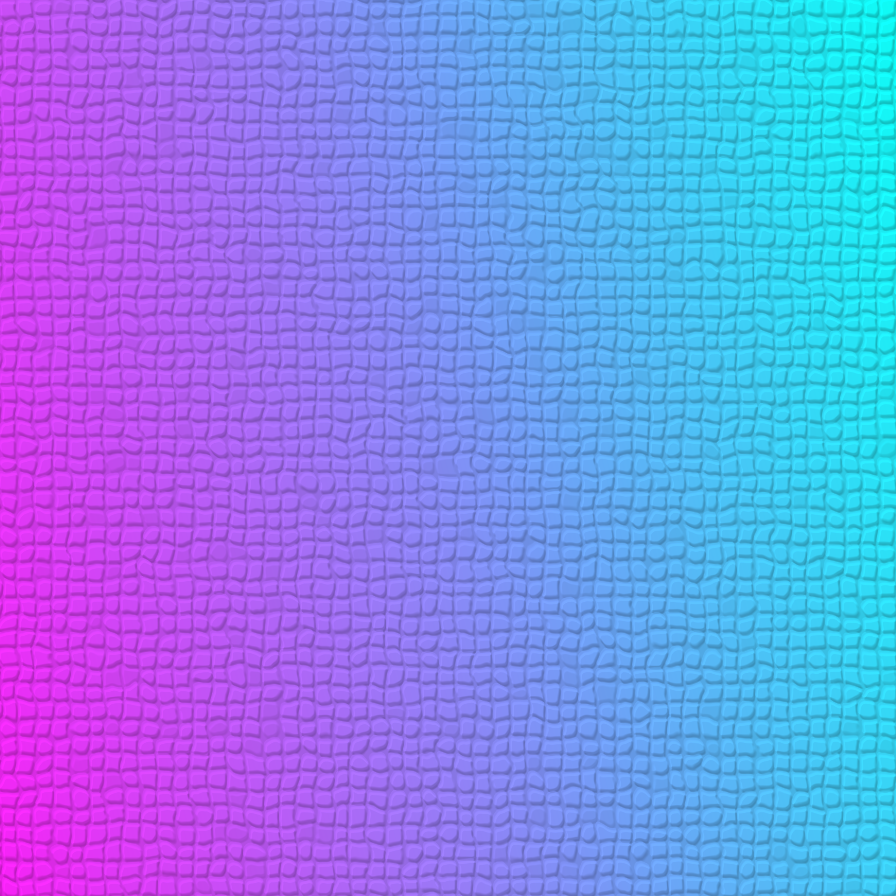
This background is drawn by a WebGL 1 fragment shader. Its source:

```glsl
precision highp float;
// Embossed grid of wobbly tiles over a diagonal magenta to cyan gradient.

uniform vec2 u_resolution;

const vec3 MAGENTA = vec3(0.97, 0.13, 0.965);
const vec3 CYAN = vec3(0.05, 0.99, 0.965);
const vec2 GRADIENT_AXIS = vec2(0.8, 0.2);

const float TILES = 51.0;         // tiles across the canvas
const float WOBBLE = 0.42;        // bend of the grid lines, in tiles
const float FINE_WOBBLE = 0.16;   // raggedness of the grid lines, in tiles
const float GROOVE = 0.045;       // half width of a groove, in tiles
const float SOFTNESS = 0.09;      // slope of a tile edge, in tiles
const float SUNKEN_SHARE = 0.06;  // part of the tiles lying lower
const vec2 LIGHT_STEP = vec2(-0.05, 0.12);
const float RELIEF = 0.17;
const float GROOVE_SHADE = 0.075;

float hash(vec2 p) {
  return fract(sin(dot(p, vec2(127.1, 311.7))) * 43758.5453);
}

float noise(vec2 p) {
  vec2 i = floor(p);
  vec2 f = fract(p);
  f = f * f * (3.0 - 2.0 * f);
  float low = mix(hash(i), hash(i + vec2(1.0, 0.0)), f.x);
  float high = mix(hash(i + vec2(0.0, 1.0)), hash(i + vec2(1.0)), f.x);
  return mix(low, high, f.y);
}

vec2 noisePair(vec2 p) {
  return vec2(noise(p), noise(p + vec2(37.2, 91.7))) - 0.5;
}

float roundedBox(vec2 p, float halfSize, float radius) {
  vec2 q = abs(p) - halfSize + radius;
  return length(max(q, 0.0)) + min(max(q.x, q.y), 0.0) - radius;
}

// Height of the surface: 0 in the grooves, 1 on most tiles.
float surfaceHeight(vec2 p, float blur) {
  vec2 bent = p + WOBBLE * noisePair(p * 0.85)
                + FINE_WOBBLE * noisePair(p * 2.3 + 15.0);
  vec2 tile = floor(bent);
  float radius = mix(0.08, 0.42, hash(tile + 5.3));
  float edge = roundedBox(fract(bent) - 0.5, 0.5 - GROOVE, radius);
  float raised = 1.0 - smoothstep(-SOFTNESS - blur, blur, edge);
  float sunken = step(hash(tile + 23.7), SUNKEN_SHARE);
  return raised * (1.0 - 0.5 * sunken);
}

void main() {
  vec2 uv = gl_FragCoord.xy / u_resolution;
  vec3 color = mix(MAGENTA, CYAN, dot(uv, GRADIENT_AXIS));

  // Emboss: compare the height here with the height towards the light.
  vec2 p = uv * TILES;
  float blur = 0.5 * TILES / u_resolution.y;
  float here = surfaceHeight(p, blur);
  float slope = surfaceHeight(p - LIGHT_STEP, blur)
              - surfaceHeight(p + LIGHT_STEP, blur);
  float shade = 1.0 + RELIEF * clamp(slope, -1.0, 0.35)
                    - GROOVE_SHADE * (1.0 - here);

  gl_FragColor = vec4(clamp(color * shade, 0.0, 1.0), 1.0);
}
```
